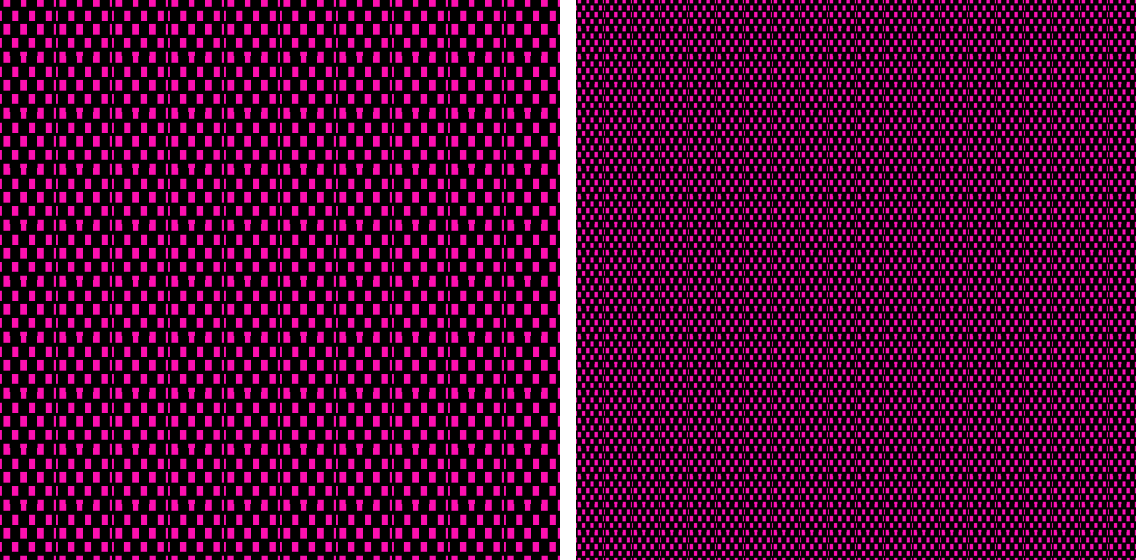
Left, the tile; right, the same tile 2 across and 2 down.
Give the GLSL for this pattern, as a Shadertoy shader.

```glsl
// Coverage of the interval lo..hi on a unit circle, softened over one pixel
float span(float x, float lo, float hi, float px) {
    float d = abs(fract(x - 0.5 * (lo + hi) + 0.5) - 0.5);
    return clamp((0.5 * (hi - lo) - d) / px + 0.5, 0.0, 1.0);
}

// Three evenly spaced blocks; trims narrow the outer or the middle ones
float blocks(float x, float start, float width, float outerTrim, float middleTrim, float px) {
    float cover = 0.0;
    for (int i = 0; i < 3; i++) {
        float side = float(i) - 1.0;
        float middle = middleTrim * (1.0 - abs(side));
        float lo = start + 0.2995 * float(i) + outerTrim * max(side, 0.0) + middle;
        float hi = start + 0.2995 * float(i) + width - outerTrim * max(-side, 0.0) - middle;
        cover += span(x, lo, hi, px);
    }
    return cover;
}

void mainImage(out vec4 fragColor, in vec2 fragCoord) {
    // Ten by ten tiles, measured from the top left of each
    vec2 tile = fract(10.0 * fragCoord / iResolution.xy);
    tile.y = 1.0 - tile.y;
    vec2 px = 10.0 / iResolution.xy;

    // Slivers cut off at the right and left tile borders
    float rightSliver = span(tile.x, 0.961, 1.0, px.x);
    float leftSliver = span(tile.x, 0.0, 0.034, px.x);

    // Row across the tile border, made of two mismatched halves
    float cover = span(tile.y, -0.076, 0.0, px.y)
        * (blocks(tile.x, 0.0615, 0.121, 0.010, 0.0, px.x) + rightSliver);
    cover += span(tile.y, 0.0, 0.121, px.y)
        * (blocks(tile.x, 0.0615, 0.121, 0.0, 0.013, px.x) + rightSliver);

    // Three whole rows, the odd ones shifted by half a step
    cover += span(tile.y, 0.192, 0.375, px.y)
        * (blocks(tile.x, 0.219, 0.108, 0.0, 0.0, px.x) + leftSliver);
    cover += span(tile.y, 0.427, 0.619, px.y)
        * (blocks(tile.x, 0.0615, 0.121, 0.0, 0.0, px.x) + rightSliver);
    cover += span(tile.y, 0.679, 0.853, px.y)
        * (blocks(tile.x, 0.213, 0.114, 0.0, 0.0, px.x) + leftSliver);

    vec3 black = vec3(0.005, 0.0, 0.0);
    vec3 pink = vec3(0.99, 0.063, 0.69);
    fragColor = vec4(mix(black, pink, min(cover, 1.0)), 1.0);
}
```
